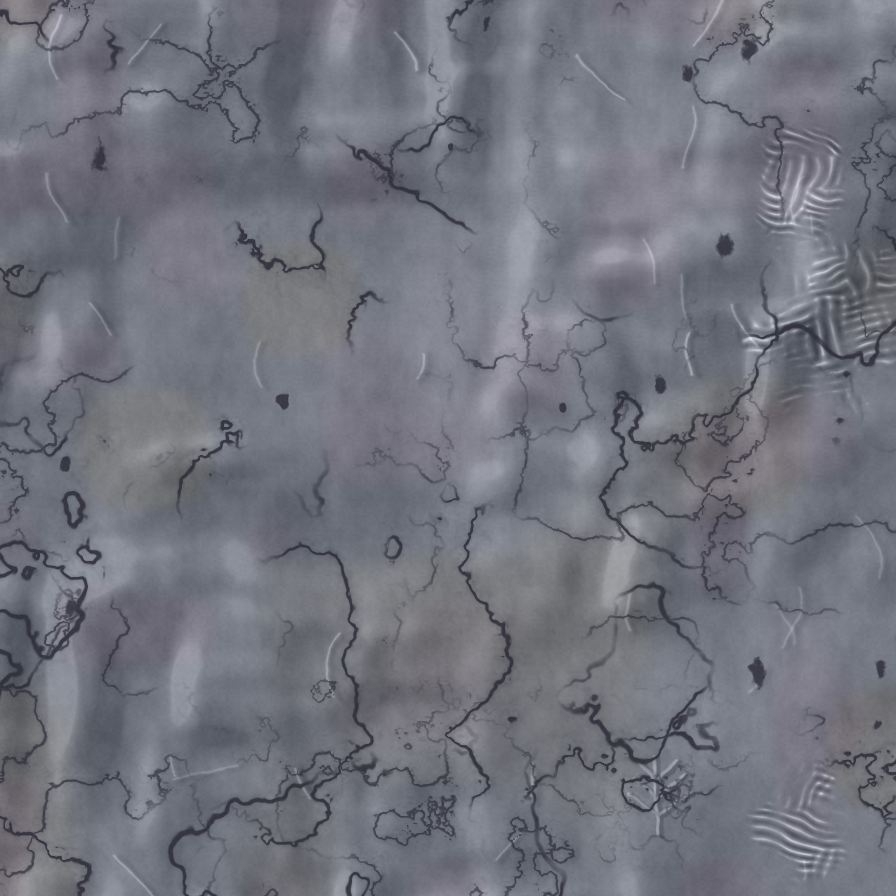
Write a three.js fragment shader that draws this texture.

```glsl
// Weathered grey stone: soft dented relief lit from one side, crossed by thin
// dark veins (contours of fractal noise), with pits, pale scratches, a few
// patches of finely wrinkled surface and one small leaf-like imprint.
varying vec2 vUv;

float hash(vec2 p) {
  return fract(sin(dot(p, vec2(127.1, 311.7))) * 43758.5453);
}

float noise(vec2 p) {
  vec2 i = floor(p), f = fract(p);
  f = f * f * f * (f * (f * 6.0 - 15.0) + 10.0);
  return mix(mix(hash(i), hash(i + vec2(1.0, 0.0)), f.x),
             mix(hash(i + vec2(0.0, 1.0)), hash(i + 1.0), f.x), f.y);
}

float fbm(vec2 p) {
  float sum = 0.0, amp = 0.5;
  for (int i = 0; i < 6; i++) {
    sum += amp * noise(p);
    p = mat2(1.6, 1.2, -1.2, 1.6) * p + 7.3;
    amp *= 0.5;
  }
  return sum;
}

float segment(vec2 p, vec2 a, vec2 b) {
  vec2 d = b - a;
  return length(p - a - d * clamp(dot(p - a, d) / dot(d, d), 0.0, 1.0));
}

// Approximate distance to a noise contour: value over gradient
float veinDistance(vec2 p, float scale, float seed) {
  vec2 q = p * scale + seed;
  float e = 0.002;
  float f = fbm(q);
  vec2 grad = vec2(fbm(q + vec2(e * scale, 0.0)), fbm(q + vec2(0.0, e * scale))) - f;
  return abs(f - 0.49) / max(length(grad) / e, 0.25 * scale);
}

float veins(vec2 p, float scale, float seed, float width) {
  float d = veinDistance(p, scale, seed);
  float presence = smoothstep(0.42, 0.6, fbm(p * 6.0 + seed * 1.7));
  float w = width * (0.4 + 1.2 * noise(p * 34.0 + seed));
  float core = 1.0 - smoothstep(w * 0.3, w + 0.0012, d);
  float halo = exp(-d / 0.005) * 0.28;
  return presence * (core * 0.75 + halo);
}

// Surface height: upright dents plus broader swells
float relief(vec2 p) {
  vec2 q = p + 0.035 * vec2(noise(p * 9.0), noise(p * 9.0 + 40.0));
  float dents = noise(q * vec2(19.0, 8.0) + 3.0);
  float folds = noise(q * vec2(11.0, 24.0) + 51.0);
  float area = smoothstep(0.35, 0.7, noise(p * 4.5 + 17.0));
  return area * (dents + 0.4 * folds) + 0.5 * noise(q * 7.0 + 80.0);
}

// Fine ridges, lit on one side, inside a ragged patch
float wrinkles(vec2 p, vec2 centre, vec2 size, float tilt) {
  vec2 d = (p - centre) / size;
  float inside = 1.0 - smoothstep(0.65, 1.05, length(d) + 1.3 * (fbm(p * 24.0) - 0.5));
  vec2 q = p + 0.016 * vec2(noise(p * 36.0), noise(p * 36.0 + 9.0));
  float across = sin((q.y + tilt * q.x) * 560.0);
  float along = sin((q.x - tilt * q.y) * 430.0);
  float ridge = mix(across, along, smoothstep(0.35, 0.65, noise(p * 26.0 + 5.0)));
  return inside * (0.09 * ridge + 0.12 * pow(max(ridge, 0.0), 4.0)) * noise(p * 60.0) * 1.6;
}

// Stem with paired side branches
float leafImprint(vec2 p) {
  float d = segment(p, vec2(0.0, -0.045), vec2(-0.004, 0.045));
  for (int i = 0; i < 3; i++) {
    float y = -0.02 + 0.018 * float(i);
    vec2 tip = vec2(0.036 - 0.008 * float(i), y + 0.024);
    d = min(d, segment(vec2(abs(p.x), p.y), vec2(0.0, y), tip));
  }
  return d;
}

void main() {
  vec2 p = vUv;
  vec2 ragged = p + 0.012 * (vec2(fbm(p * 20.0), fbm(p * 20.0 + 31.0)) - 0.5);

  // Mottled body with faint warm and violet stains
  vec3 color = vec3(0.452, 0.469, 0.511);
  color += 0.13 * (fbm(p * 5.0 + 12.0) - 0.49);
  color += 0.07 * (fbm(p * vec2(70.0, 45.0)) - 0.49);
  color += vec3(0.02, 0.008, -0.02) * smoothstep(0.55, 0.8, noise(p * 6.0 + 63.0));
  color += vec3(0.018, -0.006, 0.004) * smoothstep(0.6, 0.85, noise(p * 10.0 + 28.0));

  // Side light on the dents, with glints on the steep slopes
  float slope = (relief(p + vec2(0.004, -0.004)) - relief(p - vec2(0.004, -0.004))) / 0.008;
  color += clamp(slope * 0.0055, -0.085, 0.075);
  color += 0.05 * smoothstep(9.0, 18.0, slope);

  // Pale scratches with a shadow beside them
  for (int i = 0; i < 30; i++) {
    vec2 id = vec2(float(i), 4.7);
    vec2 c = vec2(hash(id), hash(id + 11.0));
    float angle = 1.57 + 1.1 * (hash(id + 23.0) - 0.5) + 1.4 * step(0.75, hash(id + 37.0));
    vec2 reach = (0.009 + 0.03 * hash(id + 41.0)) * vec2(cos(angle), sin(angle));
    vec2 q = ragged + vec2(0.012 * sin((p.y - c.y) * 45.0 + float(i)), 0.0);
    float lit = segment(q, c - reach, c + reach);
    float shade = segment(q - vec2(0.006, -0.002), c - reach, c + reach);
    float strength = 0.35 + 0.65 * hash(id + 53.0);
    color += strength * (0.17 * exp(-lit * lit / 2.5e-6) + 0.05 * exp(-lit / 0.006));
    color -= strength * 0.07 * exp(-shade * shade / 2e-5);
  }

  // Wrinkled patches and the imprint
  color += wrinkles(p, vec2(0.885, 0.81), vec2(0.05, 0.075), 0.35);
  color += wrinkles(p, vec2(0.93, 0.64), vec2(0.085, 0.09), -0.25);
  color += wrinkles(p, vec2(0.89, 0.075), vec2(0.05, 0.06), 0.3);
  vec2 leaf = ragged - vec2(0.735, 0.11);
  color += 0.15 * (1.0 - smoothstep(0.0008, 0.0028, leafImprint(leaf)));
  color -= 0.08 * (1.0 - smoothstep(0.001, 0.004, leafImprint(leaf - vec2(0.004, -0.002))));

  // Dark veins, coarse to fine
  float dark = veins(p, 4.0, 5.0, 0.0026);
  dark = max(dark, veins(p, 6.5, 37.0, 0.0018));
  dark = max(dark, 0.75 * veins(p, 11.0, 71.0, 0.0012));

  // Small speckled pits
  for (int i = 0; i < 14; i++) {
    vec2 id = vec2(float(i), 91.3);
    vec2 c = vec2(hash(id), hash(id + 7.0));
    vec2 size = vec2(0.006, 0.009) * (0.5 + 1.1 * hash(id + 19.0));
    float r = length((ragged - c) / size) + 1.6 * (fbm(p * 110.0) - 0.5);
    dark = max(dark, 0.85 * (1.0 - smoothstep(0.6, 1.2, r)));
  }
  color = mix(color, vec3(0.185, 0.185, 0.23), clamp(dark, 0.0, 0.9));

  // Fine grain
  color += 0.022 * (noise(p * 380.0) - 0.5);
  gl_FragColor = vec4(color, 1.0);
}
```
